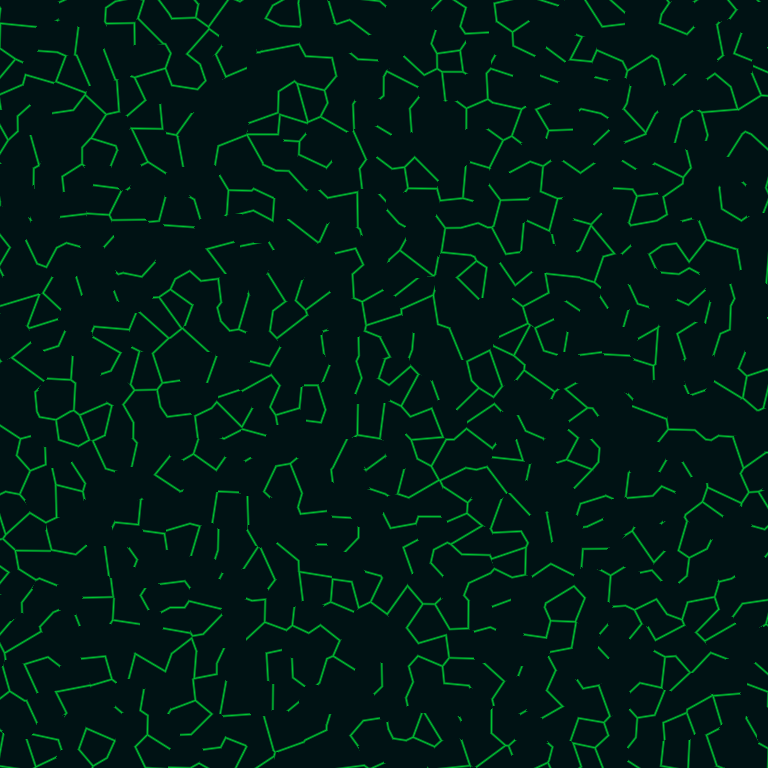
Reproduce this pattern procedurally as a Shadertoy shader.

```glsl
// Broken network of thin green cell borders on a near-black teal ground.

#define CELLS 28.0             // grid cells across the canvas
#define JITTER 0.86            // seed displacement, in cells
#define SIDE_KEEP 0.42         // share of borders kept between side neighbours
#define DIAGONAL_KEEP 0.56     // share of borders kept between diagonal neighbours
#define LINE_HALF_WIDTH 0.0022 // line falloff, in canvas heights
#define GROUND_COLOR vec3(0.0, 0.07, 0.08)
#define LINE_COLOR vec3(0.0, 0.78, 0.20)

vec2 hash2(vec2 p) {
    vec3 q = fract(p.xyx * vec3(0.1031, 0.1030, 0.0973));
    q += dot(q, q.yzx + 33.33);
    return fract((q.xx + q.yz) * q.zy);
}

// Jittered seed of a cell; across the canvas rim the offset is reflected,
// so that borders there run close to the rim.
vec2 seedPoint(vec2 cell) {
    vec2 center = cell + 0.5;
    vec2 inner = CELLS - abs(CELLS - abs(center));
    vec2 outside = step(0.25, abs(inner - center));
    vec2 offset = mix(hash2(center + 17.0) - 0.5, 0.5 - hash2(inner + 17.0), outside);
    return center + JITTER * offset;
}

// The sum of both cells gives the same random choice from either side.
bool borderIsKept(vec2 cellA, vec2 cellB) {
    vec2 gap = abs(cellA - cellB);
    float keep = min(gap.x, gap.y) > 0.5 ? DIAGONAL_KEEP : SIDE_KEEP;
    return hash2(cellA + cellB + 71.5).x < keep;
}

// Distance to the closest kept cell border, in cells.
float borderDistance(vec2 p) {
    vec2 home = floor(p), nearCell = home, nearSeed = p;
    float nearest = 1e3;
    for (int y = -2; y <= 2; y++)
    for (int x = -2; x <= 2; x++) {
        vec2 cell = home + vec2(x, y);
        vec2 seed = seedPoint(cell);
        float d = distance(p, seed);
        if (d < nearest) {
            nearest = d;
            nearCell = cell;
            nearSeed = seed;
        }
    }

    // Bisectors between the nearest seed and its neighbours
    float border = 1e3;
    for (int y = -2; y <= 2; y++)
    for (int x = -2; x <= 2; x++) {
        vec2 cell = nearCell + vec2(x, y);
        if ((x != 0 || y != 0) && borderIsKept(nearCell, cell)) {
            vec2 seed = seedPoint(cell);
            vec2 middle = 0.5 * (nearSeed + seed);
            border = min(border, dot(middle - p, normalize(seed - nearSeed)));
        }
    }
    return border;
}

void mainImage(out vec4 fragColor, in vec2 fragCoord) {
    vec2 uv = fragCoord / iResolution.y;
    float d = borderDistance(uv * CELLS) / CELLS;

    // Linear falloff, never narrower than one pixel
    float halfWidth = max(LINE_HALF_WIDTH, 1.0 / iResolution.y);
    float line = clamp(1.0 - d / halfWidth, 0.0, 1.0);
    fragColor = vec4(mix(GROUND_COLOR, LINE_COLOR, line), 1.0);
}
```
